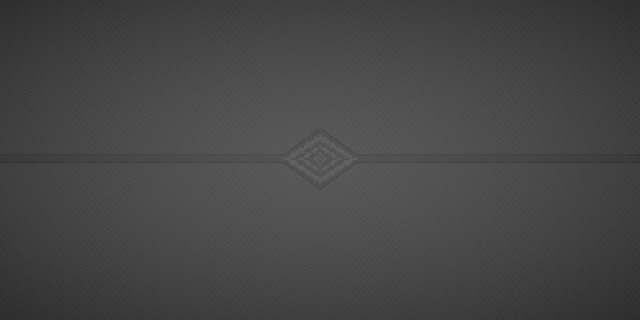
Give the GLSL for this background, as a WebGL 1 fragment shader.

```glsl
precision highp float;
// Charcoal backdrop with a soft oval glow and a faint embossed weave.
// A smooth inlay (horizontal band joined to a rhombus) crosses the middle,
// and a stepped mosaic of nested rings is laid on a square cell grid inside it.

uniform vec2 u_resolution;

const vec2 INLAY_CENTER = vec2(0.001, 0.0035);  // in canvas heights
const vec2 RHOMBUS_HALF = vec2(0.131, 0.095);
const float BAND_HALF = 0.012;
const float CELL = 0.0079;
const float STEP_SLOPE = 1.5;

// Brightness falling from the middle to the corners; uv spans -1 to 1.
float glow(vec2 uv) {
  return 0.346 - 0.1 * pow(length(uv), 1.5);
}

// Concentric diamonds in staggered tiles, from -1 to 1.
float weave(vec2 p, vec2 tile) {
  vec2 g = p / tile;
  g.x += 0.5 * mod(floor(g.y), 2.0);
  vec2 q = abs(fract(g) - 0.5);
  return sin(12.566 * (q.x + q.y));
}

// Approximate signed distance to a rhombus.
float rhombus(vec2 p, vec2 halfSize) {
  vec2 n = 1.0 / halfSize;
  return (dot(abs(p), n) - 1.0) / length(n);
}

float inlay(vec2 p) {
  return min(abs(p.y) - BAND_HALF, rhombus(p, RHOMBUS_HALF));
}

// One where d lies between the two limits.
float between(float d, float low, float high) {
  return step(low, d) * step(d, high);
}

// Stepped rings and a chequered heart on the cell grid.
float mosaic(vec2 p) {
  vec2 q = abs(floor(p / CELL + 0.5));
  float d = q.x / STEP_SLOPE + q.y;
  float rings = between(d, 7.6, 9.5) + between(d, 4.3, 5.6);
  float checker = 1.0 - mod(q.x + q.y, 2.0);
  return rings + checker * between(d, 0.0, 2.1);
}

// Mosaic averaged over a small square for smooth cell edges.
float smoothMosaic(vec2 p, float px) {
  float sum = 0.0;
  for (int i = 0; i < 3; i++) {
    for (int j = 0; j < 3; j++) {
      sum += mosaic(p + (vec2(float(i), float(j)) - 1.0) * px / 3.0);
    }
  }
  return sum / 9.0;
}

void main() {
  float px = 1.0 / u_resolution.y;
  vec2 uv = 2.0 * gl_FragCoord.xy / u_resolution - 1.0;
  vec2 p = (gl_FragCoord.xy - 0.5 * u_resolution) * px - INLAY_CENTER;

  // Glow with the embossed weave outside the inlay
  float edge = inlay(p);
  float inside = 1.0 - smoothstep(-px, px, edge);
  float shade = glow(uv);
  shade += 0.008 * weave(p, vec2(0.034, 0.022)) * (1.0 - inside);

  // Darker inlay, its groove and a thin lit rim below
  float groove = 1.0 - smoothstep(0.0, 0.0025 + px, abs(edge));
  float rim = 1.0 - smoothstep(0.0, 0.002 + px, abs(inlay(p + vec2(0.0, 0.003))));
  shade -= 0.018 * inside + 0.03 * groove;
  shade += 0.008 * rim * (1.0 - groove);

  // Pale mosaic
  shade += 0.05 * smoothMosaic(p, px);

  gl_FragColor = vec4(vec3(shade), 1.0);
}
```
